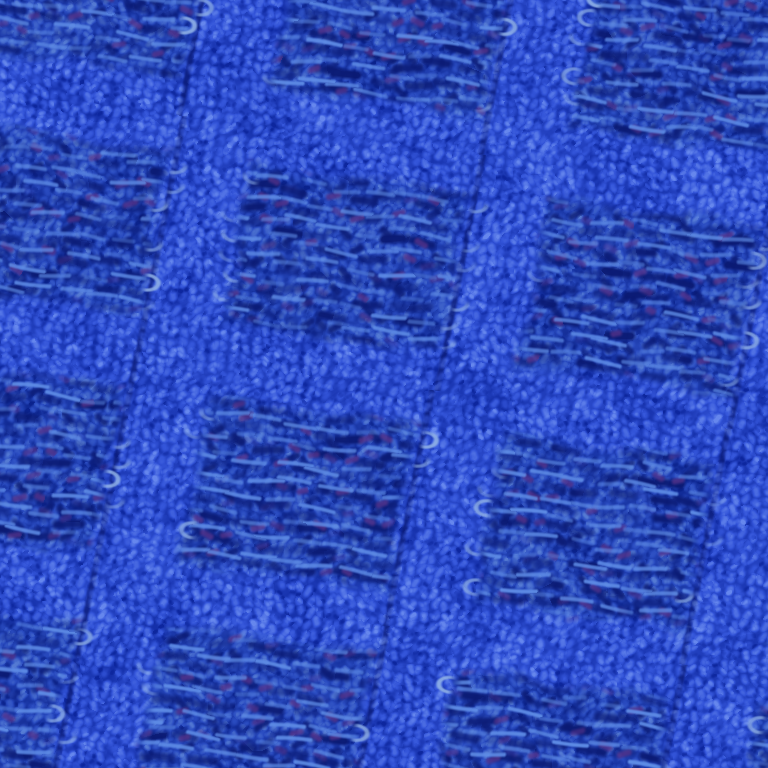
Write a WebGL 2 fragment shader that draws this texture.

```glsl
#version 300 es
precision highp float;
uniform vec2 u_resolution;
out vec4 fragColor;

const vec2 ACROSS = vec2(0.384, -0.050);   // step to the next patch sideways
const vec2 UPWARD = vec2(0.060, 0.307);    // step to the next patch above
const vec2 PATCH_ORIGIN = vec2(0.450, 0.664);
const vec2 PERIOD = vec2(0.384, 0.307);
const vec2 STITCH = PERIOD / vec2(29.0, 22.0);
const vec2 FLOAT_CELL = PERIOD / vec2(9.0, 12.0);

const vec3 DEEP_BLUE = vec3(0.05, 0.15, 0.62);
const vec3 YARN_BLUE = vec3(0.20, 0.33, 0.85);
const vec3 PALE_BLUE = vec3(0.40, 0.53, 0.93);
const vec3 SHADOW = vec3(0.04, 0.10, 0.45);
const vec3 PLUM = vec3(0.34, 0.20, 0.54);
const vec3 SHEEN = vec3(0.37, 0.55, 0.90);
const vec3 LOOP_TINT = vec3(0.56, 0.69, 0.90);

vec3 hash3(vec2 cell, float seed) {
  vec3 v = fract(vec3(cell.xyx + seed) * vec3(0.1031, 0.1030, 0.0973));
  v += dot(v, v.yxz + 33.33);
  return fract((v.xxy + v.yzz) * v.zyx);
}

float segmentDistance(vec2 p, vec2 halfSpan) {
  float along = clamp(dot(p, halfSpan) / dot(halfSpan, halfSpan), -1.0, 1.0);
  return length(p - halfSpan * along);
}

// Jittered short strands, one per cell: x = coverage, y = tone, z = variant
vec3 strands(vec2 p, vec2 cell, vec2 halfSpan, float radius, float stagger, float seed) {
  vec2 home = floor(p / cell);
  vec3 best = vec3(0.0, 0.5, 0.5);
  for (int j = -1; j <= 1; j++) {
    for (int i = -2; i <= 1; i++) {
      vec2 id = home + vec2(i, j);
      vec3 h = hash3(id, seed);
      float odd = mod(id.x, 2.0);
      vec2 shift = vec2(stagger * mod(id.y, 2.0), 0.0) + (h.xy - 0.5) * 0.5;
      vec2 centre = (id + 0.5 + shift) * cell;
      vec2 span = halfSpan * vec2(odd * 2.0 - 1.0, 1.0) * (0.6 + 0.5 * h.z);
      float d = segmentDistance(p - centre, span);
      float cover = 1.0 - smoothstep(radius * 0.1, radius, d);
      if (cover > best.x) best = vec3(cover, h.z, h.x);
    }
  }
  return best;
}

vec3 yarnColour(float level) {
  vec3 lower = mix(DEEP_BLUE, YARN_BLUE, clamp(level * 2.0, 0.0, 1.0));
  return mix(lower, PALE_BLUE, clamp(level * 2.0 - 1.0, 0.0, 1.0));
}

float softWaves(vec2 p) {
  return sin(p.x * 31.0 + 2.0 * sin(p.y * 23.0)) * 0.5
       + sin(p.y * 47.0 + 1.7 * sin(p.x * 39.0)) * 0.3
       + sin((p.x + p.y) * 97.0) * 0.2;
}

// Soft-edged patch whose size varies from one repeat to the next
float patchMask(vec2 local, vec2 halfSize, float wobble) {
  vec2 q = abs(local) - halfSize - wobble;
  float d = length(max(q, 0.0)) + min(max(q.x, q.y), 0.0);
  return 1.0 - smoothstep(-0.012, 0.010, d);
}

// Half rings where a loose row turns back at the patch sides
float turningLoops(vec2 local, vec2 halfSize, vec2 patchId, float pitch) {
  float row = floor(local.y / pitch);
  float side = local.x < 0.0 ? -1.0 : 1.0;
  vec3 h = hash3(vec2(row + 7.0 * side, patchId.x + 13.0 * patchId.y), 61.0);
  vec2 v = vec2(local.x * side - halfSize.x - (h.x - 0.5) * 0.024,
                local.y - (row + 0.5) * pitch);
  float ring = abs(length(v * vec2(0.65, 1.0)) - 0.0095);
  float line = 1.0 - smoothstep(0.0005, 0.0036, ring);
  float inside = 1.0 - smoothstep(halfSize.y - 0.012, halfSize.y, abs(local.y));
  float lower = mix(1.0, smoothstep(0.006, -0.004, v.y), step(h.z, 0.6));
  return line * lower * smoothstep(-0.008, 0.003, v.x) * inside * step(0.58, h.y) * (0.35 + 0.65 * h.z);
}

void main() {
  vec2 uv = gl_FragCoord.xy / u_resolution;
  vec2 lattice = inverse(mat2(ACROSS, UPWARD)) * (uv - PATCH_ORIGIN) + 0.5;
  vec2 patchId = floor(lattice);
  vec2 local = (fract(lattice) - 0.5) * PERIOD;
  float waves = softWaves(uv);
  vec2 cloth = lattice * PERIOD + 0.0022 * vec2(sin(uv.y * 57.0), sin(uv.x * 43.0 + uv.y * 19.0));

  // Knitted ground with fine fibre mottling and broader uneven clumps
  vec3 stitch = strands(cloth, STITCH, vec2(0.0012, 0.0024), 0.0074, 0.0, 3.0);
  vec3 fibre = strands(cloth, STITCH * 0.58, vec2(0.0018, 0.0012), 0.0042, 0.5, 17.0);
  vec3 clump = strands(cloth, vec2(0.040, 0.032), vec2(0.006, 0.004), 0.026, 0.5, 83.0);
  float unevenness = clump.x * (clump.y - 0.5);
  float level = 0.24 + stitch.x * (0.20 + 0.36 * stitch.y) + fibre.x * (fibre.y - 0.42) * 0.55;
  vec3 colour = yarnColour(level + 0.09 * waves + 0.22 * unevenness);

  // Loose horizontal rows inside each patch
  vec3 variation = hash3(patchId, 29.0);
  vec2 halfSize = vec2(0.135, 0.110) + (variation.xy - 0.5) * vec2(0.012, 0.014);
  float mask = patchMask(local, halfSize, waves * 0.008);
  vec3 dark = strands(cloth + vec2(0.013, 0.011), FLOAT_CELL, vec2(0.014, 0.0012), 0.0092, 0.5, 41.0);
  vec3 knot = strands(cloth, FLOAT_CELL * vec2(0.5, 1.0), vec2(0.004, 0.003), 0.0080, 0.5, 97.0);
  vec3 fleck = strands(cloth + vec2(0.0, 0.006), FLOAT_CELL * vec2(0.6, 1.0), vec2(0.005, 0.002), 0.0070, 0.5, 53.0);
  vec3 light = strands(cloth, FLOAT_CELL, vec2(0.020, 0.0010), 0.0046, 0.5, 71.0);
  colour = mix(colour, colour * vec3(0.82, 0.90, 0.89), mask);
  float depth = dark.x * (0.25 + 0.65 * dark.y) * (1.0 - 0.9 * unevenness);
  colour = mix(colour, SHADOW, mask * clamp(depth, 0.0, 0.95));
  colour = mix(colour, SHADOW, mask * knot.x * smoothstep(0.45, 0.9, knot.y) * 0.8);
  colour = mix(colour, PLUM, mask * fleck.x * smoothstep(0.55, 0.9, fleck.z) * 0.75);
  colour = mix(colour, SHEEN, mask * light.x * (0.40 + 0.60 * light.y) * (0.85 + 0.15 * variation.z));

  // Broken seam beside the patch, then the turning loops
  float seam = 1.0 - smoothstep(0.001, 0.006, abs(local.x - halfSize.x - 0.008));
  colour = mix(colour, SHADOW, seam * (1.0 - stitch.x * 0.6) * 0.7);
  colour = mix(colour, LOOP_TINT, turningLoops(local, halfSize, patchId, FLOAT_CELL.y) * 0.9);

  fragColor = vec4(clamp(colour, 0.0, 1.0), 1.0);
}
```
